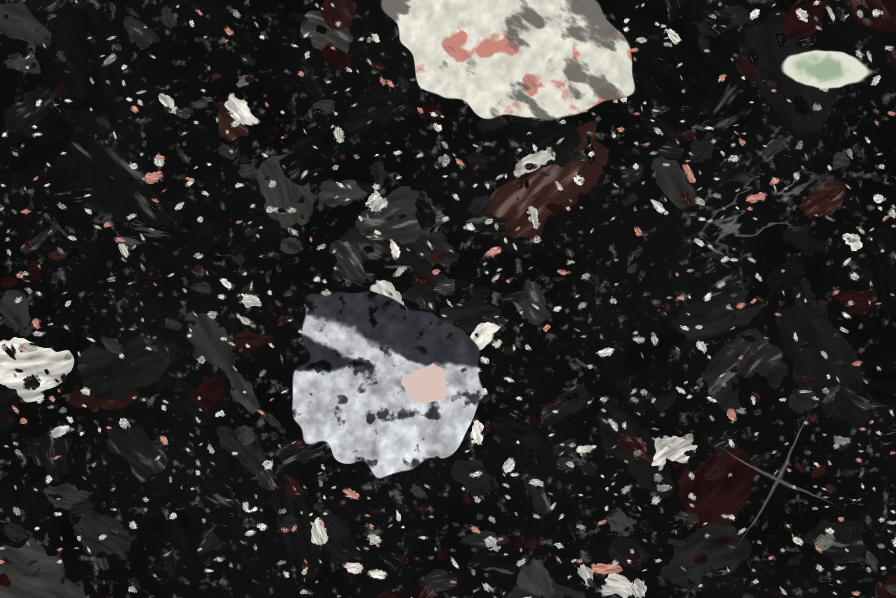
Give the GLSL for this texture, as a WebGL 1 fragment shader.

```glsl
precision highp float;
// Polished black breccia marble: dark clasts, pale grains, two big light stones and thin veins.
uniform vec2 u_resolution;

vec2 hash2(vec2 p) {
  vec3 q = fract(p.xyx * vec3(0.1031, 0.1030, 0.0973));
  q += dot(q, q.yzx + 33.33);
  return fract((q.xx + q.yz) * q.zy);
}

float noise(vec2 p) {
  vec2 i = floor(p), f = fract(p);
  f = f * f * (3.0 - 2.0 * f);
  return mix(mix(hash2(i).x, hash2(i + vec2(1, 0)).x, f.x),
             mix(hash2(i + vec2(0, 1)).x, hash2(i + vec2(1, 1)).x, f.x), f.y);
}

float fbm(vec2 p) {
  float sum = 0.0, amp = 0.5;
  for (int i = 0; i < 5; i++) {
    sum += amp * noise(p);
    p = mat2(1.6, 1.2, -1.2, 1.6) * p + 7.3;
    amp *= 0.5;
  }
  return sum;
}

vec2 turn(vec2 p, float a) {
  return vec2(cos(a) * p.x + sin(a) * p.y, cos(a) * p.y - sin(a) * p.x);
}

// Approximate signed distance to a ragged ellipse
float stone(vec2 q, vec2 radii, float rough, vec2 seed) {
  vec2 u = q / radii.x;
  float ragged = 0.65 * noise(u * 1.8 + seed) + 0.35 * noise(u * 5.0 + seed) - 0.5;
  return (length(q / radii) - 1.0 + rough * ragged) * radii.y;
}

vec3 rockColour(vec2 pick, float paleShare) {
  if (pick.x < paleShare) {
    vec3 pale = mix(vec3(0.36, 0.36, 0.35), vec3(0.88, 0.87, 0.83), sqrt(pick.y));
    return pick.x < paleShare * 0.17 ? vec3(0.75, 0.52, 0.47) : pale;
  }
  if (pick.x > 0.87) return mix(vec3(0.13, 0.06, 0.06), vec3(0.22, 0.14, 0.12), pick.y * pick.y);
  return mix(vec3(0.055, 0.055, 0.058), vec3(0.23, 0.23, 0.225), pick.y * pick.y);
}

// One layer of scattered, mostly gently tilted clasts painted over the base colour
vec3 addClasts(vec3 base, vec2 p, float cells, float seed, float fill, float size, float paleShare) {
  float edge = max(0.0016, 0.8 / u_resolution.y) * cells;
  vec2 g = p * cells, home = floor(g);
  for (int j = -1; j <= 1; j++) {
    for (int i = -1; i <= 1; i++) {
      vec2 id = home + vec2(i, j) + seed;
      vec2 place = hash2(id), shape = hash2(id + 71.7), pick = hash2(id + 153.1);
      if (hash2(id + 211.9).x > fill) continue;
      vec2 q = turn(g - id + seed - 0.2 - 0.6 * place, (hash2(id + 37.0).y - 0.62) * 2.2);
      float r = size * mix(0.35, 1.0, shape.x * shape.x);
      float d = stone(q, r * vec2(1.0, mix(0.35, 0.8, shape.y)), 0.95, id);
      if (d > edge) continue;
      float grain = fbm(q * vec2(3.0, 13.0) / (0.4 + r) + id * 3.1);
      float streak = smoothstep(0.57, 0.77, grain) * step(0.55, place.x);
      vec3 rock = rockColour(pick, paleShare) * (0.55 + 0.9 * grain);
      rock += 0.22 * streak * (1.0 - rock);
      base = mix(base, rock, smoothstep(edge, -edge, d));
    }
  }
  return base;
}

// Pale hairline along the x axis of q, fading towards its ends
float vein(vec2 q, float halfLength) {
  float wobble = 0.022 * (fbm(q * 14.0 + 5.0) - 0.5);
  float width = 0.0045 * (1.0 - smoothstep(0.0, halfLength, abs(q.x))) + 0.001;
  return smoothstep(width, 0.0, abs(q.y + wobble)) * smoothstep(halfLength, halfLength * 0.5, abs(q.x));
}

void main() {
  vec2 p = gl_FragCoord.xy / u_resolution.y;
  float soft = max(0.002, 0.9 / u_resolution.y);
  float fine = fbm(p * 75.0), broad = fbm(p * 9.0 + 40.0);

  // Black matrix with faint dusty flecks
  vec3 col = vec3(0.035, 0.034, 0.036) + 0.05 * broad + 0.28 * smoothstep(0.58, 0.85, fine);

  // Clasts from large and dark to small and pale
  vec2 w = p + 0.012 * (vec2(noise(p * 22.0), noise(p * 22.0 + 60.0)) - 0.5);
  col = addClasts(col, w, 4.0, 11.0, 0.75, 0.62, 0.0);
  col = addClasts(col, w, 7.0, 47.0, 0.6, 0.62, 0.05);
  col = addClasts(col, w, 13.0, 83.0, 0.5, 0.58, 0.13);
  col = addClasts(col, w, 25.0, 129.0, 0.4, 0.5, 0.24);
  col = addClasts(col, w, 56.0, 191.0, 0.27, 0.48, 0.6);

  // Crossed veins at the lower right, wispy ones above
  vec2 c = p - vec2(1.3, 0.2);
  float veins = max(vein(turn(c, 1.05), 0.15), vein(turn(c, -0.5), 0.13));
  vec2 m = turn(p - vec2(1.27, 0.65), 0.45);
  float wisps = smoothstep(0.035, 0.0, abs(fbm(m * vec2(8.0, 19.0) + 3.0) - 0.5));
  wisps *= smoothstep(1.0, 0.3, length(m / vec2(0.17, 0.085)));
  col = mix(col, vec3(0.55, 0.54, 0.56), 0.6 * max(veins, wisps));

  // Cream stone with rosy patches and grey fissures
  vec2 q = p - vec2(0.85, 0.925);
  float d = stone(turn(q, -0.35), vec2(0.19, 0.115), 0.6, vec2(3.0, 8.0));
  vec3 rock = vec3(0.88, 0.87, 0.82) * (0.84 + 0.3 * fine);
  rock = mix(rock, vec3(0.79, 0.53, 0.48), smoothstep(0.55, 0.62, fbm(q * 17.0 + 21.0)));
  float fissure = smoothstep(0.53, 0.66, fbm(turn(q, -0.6) * vec2(16.0, 32.0) + 9.0));
  rock = mix(rock, vec3(0.37, 0.36, 0.34), 0.85 * fissure);
  col = mix(col, rock, smoothstep(soft, -soft, d));

  // Blue-grey stone: slate cap, pale diagonal band, pale foot, rosy heart
  q = p - vec2(0.648, 0.36);
  d = stone(turn(q, -0.3), vec2(0.17, 0.138), 0.5, vec2(14.0, 5.0));
  float bend = 0.06 * (fbm(q * 16.0 + 31.0) - 0.5);
  float band = smoothstep(0.03, 0.018, abs(q.y + 0.52 * q.x - 0.038 + bend));
  float pale = max(band, smoothstep(0.034, 0.024, q.y + bend));
  rock = mix(vec3(0.2, 0.2, 0.225), vec3(0.74, 0.75, 0.77), pale) * (0.5 + 0.6 * fine + 0.45 * fbm(q * 24.0));
  rock *= 1.0 - 0.7 * smoothstep(0.59, 0.72, fbm(q * 38.0 + 12.0));
  float heart = stone(q - vec2(0.06, 0.0), vec2(0.04, 0.028), 0.9, vec2(6.0));
  rock = mix(rock, vec3(0.86, 0.76, 0.72), smoothstep(soft, -soft, heart));
  col = mix(col, rock, smoothstep(soft, -soft, d));

  // Pale green pebble at the upper right
  q = turn(p - vec2(1.377, 0.885), -0.08);
  d = stone(q, vec2(0.072, 0.031), 0.3, vec2(2.0));
  rock = mix(vec3(0.62, 0.7, 0.58), vec3(0.88, 0.89, 0.83), smoothstep(-0.022, -0.004, d + 0.02 * (fine - 0.5)));
  col = mix(col, rock, smoothstep(soft, -soft, d));

  gl_FragColor = vec4(col, 1.0);
}
```
